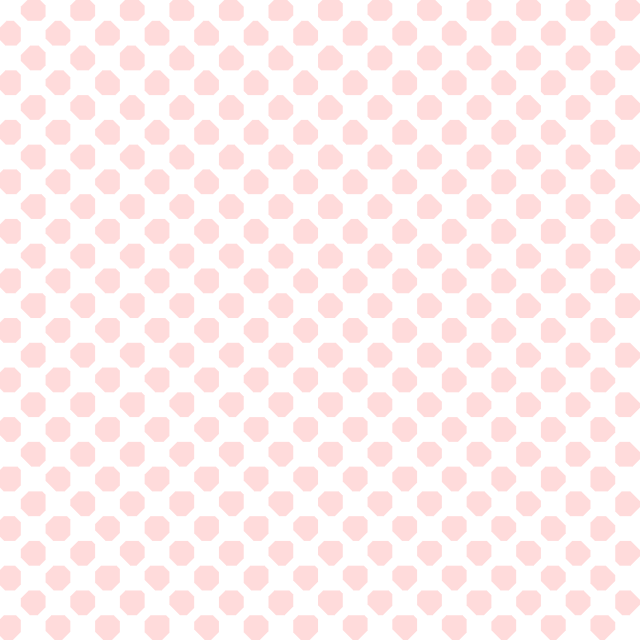
Give the GLSL for this pattern, as a WebGL 2 fragment shader.

```glsl
#version 300 es
precision highp float;
// Pale pink octagon dots on white: a checkerboard of square cells whose
// corners are trimmed by two families of white diagonal bands. Each band
// is nudged a little towards the middle, so the trimmed corners vary.

#define CELLS 25.84                  // cells across the canvas
#define BAND_HALF 0.28               // half width of a band, in cells
#define NUDGE_MIN 0.01               // least band offset, in cells
#define NUDGE_MAX 0.16               // greatest band offset, in cells
#define DOT_COLOR vec3(1.0, 0.86, 0.86)
#define GROUND_COLOR vec3(1.0)

uniform vec2 u_resolution;
out vec4 fragColor;

float hash(float n) {
    return fract(sin(n * 127.1 + 3.7) * 43758.5453);
}

// Distance outside the nearest band; bands sit at phase + 2k along t.
float bandDistance(float t, float phase, float middle, float seed) {
    float line = 2.0 * floor((t - phase) * 0.5 + 0.5) + phase;
    float away = line - middle;
    float nudge = mix(NUDGE_MIN, NUDGE_MAX, hash(floor(abs(away) + 0.5) + seed));
    line -= sign(away) * nudge;
    return (abs(t - line) - BAND_HALF) * 0.70711;
}

// Signed distance to the checkerboard edges, positive in filled cells.
float checkerDistance(vec2 p) {
    vec2 cell = floor(p);
    vec2 q = abs(p - cell - 0.5);
    float inside = 0.5 - max(q.x, q.y);
    return mod(cell.x + cell.y, 2.0) < 0.5 ? inside : -inside;
}

void main() {
    // Cell grid anchored at the lower right corner
    float cellsPerPixel = CELLS / u_resolution.y;
    vec2 p = (gl_FragCoord.xy - vec2(u_resolution.x, 0.0)) * cellsPerPixel;

    // Square cells trimmed by both diagonal band families
    float d = checkerDistance(p);
    d = min(d, bandDistance(p.x + p.y, 0.0, 0.0, 11.0));
    d = min(d, bandDistance(p.x - p.y, 1.0, -CELLS, 47.0));

    // Smooth edge about one pixel wide
    float dotMask = clamp(d / cellsPerPixel + 0.5, 0.0, 1.0);
    fragColor = vec4(mix(GROUND_COLOR, DOT_COLOR, dotMask), 1.0);
}
```
